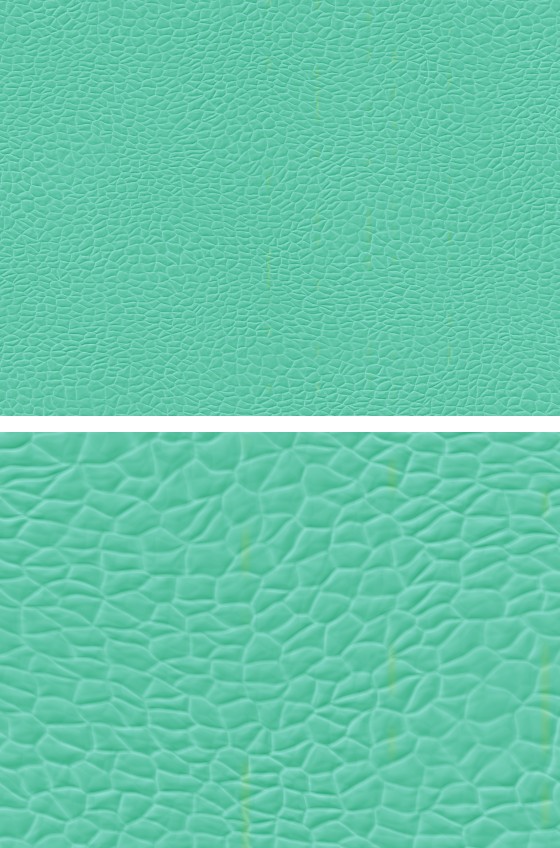
Top, the full canvas; bottom, a detail of the centre.
Write a Shadertoy shader that draws this texture.

```glsl
const vec3 MINT = vec3(0.383, 0.778, 0.662);
const vec3 TONE_STEP = vec3(0.112, 0.060, 0.097);
const vec3 STREAK_TINT = vec3(0.05, 0.0, -0.08);
const vec2 GRAIN_DENSITY = vec2(35.0, 58.0);
const vec2 LIGHT_OFFSET = vec2(-0.0008, 0.0015);

vec2 hash2(vec2 p) {
    vec3 q = fract(vec3(p.xyx) * vec3(0.1031, 0.1030, 0.0973));
    q += dot(q, q.yzx + 33.33);
    return fract((q.xx + q.yz) * q.zy);
}

float cornerSlope(vec2 cell, vec2 corner, vec2 f) {
    float angle = 6.2832 * hash2(cell + corner + 57.0).x;
    return dot(vec2(cos(angle), sin(angle)), f - corner);
}

float gradientNoise(vec2 p) {
    vec2 cell = floor(p), f = fract(p);
    vec2 u = f * f * f * (f * (f * 6.0 - 15.0) + 10.0);
    float low = mix(cornerSlope(cell, vec2(0, 0), f), cornerSlope(cell, vec2(1, 0), f), u.x);
    float high = mix(cornerSlope(cell, vec2(0, 1), f), cornerSlope(cell, vec2(1, 1), f), u.x);
    return 1.4 * mix(low, high, u.y);
}

float smoothMin(float a, float b, float k) {
    float h = max(k - abs(a - b), 0.0) / k;
    return min(a, b) - 0.25 * h * h * k;
}

vec2 toSeed(vec2 cell, vec2 f, vec2 offset) {
    return offset + 0.08 + 0.84 * hash2(cell + offset) - f;
}

// Distance to the nearest crease between cells
float creaseDistance(vec2 p) {
    vec2 cell = floor(p), f = fract(p), nearest = vec2(0.0), home = vec2(0.0);
    float best = 8.0;
    for (int y = -1; y <= 1; y++)
    for (int x = -1; x <= 1; x++) {
        vec2 offset = vec2(x, y);
        vec2 seed = toSeed(cell, f, offset);
        if (dot(seed, seed) < best) {
            best = dot(seed, seed);
            nearest = seed;
            home = offset;
        }
    }
    float edge = 8.0;
    for (int y = -2; y <= 2; y++)
    for (int x = -2; x <= 2; x++) {
        vec2 seed = toSeed(cell, f, home + vec2(x, y));
        vec2 gap = seed - nearest;
        if (dot(gap, gap) > 0.0001)
            edge = smoothMin(edge, dot(0.5 * (seed + nearest), normalize(gap)), 0.06);
    }
    return max(edge, 0.0);
}

// Bend the grain gently, then wobble the creases
vec2 warpGrain(vec2 p) {
    vec2 bend = vec2(gradientNoise(p * 3.5), gradientNoise(p * 4.0 + 19.0));
    vec2 wobble = vec2(gradientNoise(p * 38.0 + 7.0), gradientNoise(p * 38.0 + 31.0));
    return p + 0.035 * bend + 0.0045 * wobble + vec2(4.0, 7.0);
}

float pebble(float d, float steepness) {
    return 1.0 - exp(-d * steepness);
}

// Large pebbles with shallow wrinkles on top
float relief(vec2 p) {
    vec2 q = warpGrain(p) * GRAIN_DENSITY;
    float coarse = pebble(creaseDistance(q), 5.0);
    float wrinkle = pebble(creaseDistance(q * 1.6 + 40.0), 4.0);
    return coarse + 0.22 * wrinkle;
}

float streak(vec2 p, float x, float seed) {
    float line = smoothstep(0.006, 0.0, abs(p.x - x));
    return line * smoothstep(0.0, 0.5, gradientNoise(vec2(seed * 9.0, p.y * 22.0)));
}

void mainImage(out vec4 fragColor, in vec2 fragCoord) {
    vec2 p = fragCoord / iResolution.y;

    // Light from the upper left
    float slope = relief(p - LIGHT_OFFSET) - relief(p + LIGHT_OFFSET);
    float depth = 1.0 + 0.35 * gradientNoise(p * 9.0 + 3.0);
    float tone = 1.75 * depth * slope;

    // Pale creases of uneven strength
    float d = creaseDistance(warpGrain(p) * GRAIN_DENSITY);
    float crease = 1.0 - smoothstep(0.0, 0.16, d);
    tone += (0.55 + 0.4 * gradientNoise(p * 16.0)) * (crease - 0.25);

    // Fine surface grain and slow shade drift
    tone += 0.22 * gradientNoise(p * 95.0) + 0.12 * gradientNoise(p * 2.5 + 11.0);
    tone = clamp(tone, -1.5, 1.7);

    // Faint broken vertical streaks
    float stain = 0.0;
    for (float i = 0.0; i < 5.0; i++)
        stain += streak(p, 0.64 + 0.1 * i + 0.05 * hash2(vec2(i, 5.0)).x, i + 0.37);

    vec3 color = MINT + TONE_STEP * tone + STREAK_TINT * stain;
    fragColor = vec4(color, 1.0);
}
```
